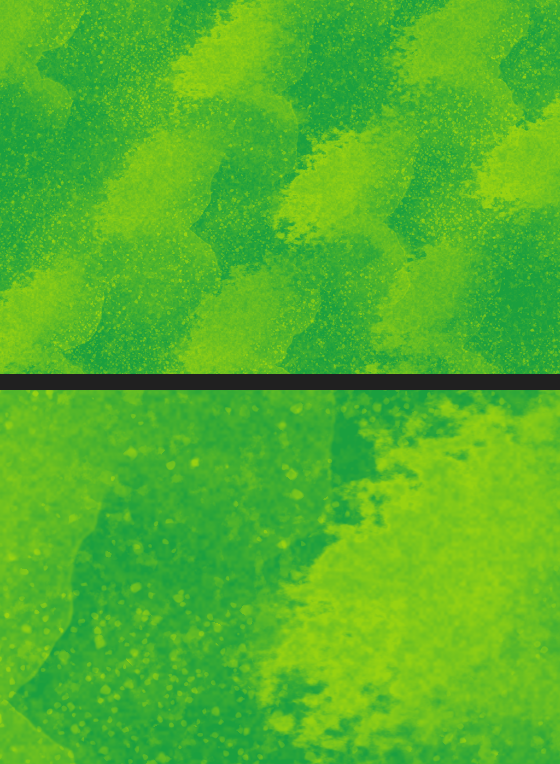
Top: the whole. Bottom: its middle third, enlarged.
A Shadertoy shader for this texture:

```glsl
const vec3 DEEP_GREEN = vec3(0.125, 0.633, 0.237);
const vec3 LIME = vec3(0.58, 0.82, 0.075);
const vec2 CELL = vec2(0.57, 0.36);

float hash(vec2 p) {
    vec3 q = fract(p.xyx * vec3(0.1031, 0.1030, 0.0973));
    q += dot(q, q.yzx + 33.33);
    return fract((q.x + q.y) * q.z);
}

vec2 hash2(vec2 p) {
    return vec2(hash(p + 17.3), hash(p + 71.9));
}

float noise(vec2 p) {
    vec2 i = floor(p), f = fract(p);
    f = f * f * (3.0 - 2.0 * f);
    return mix(mix(hash(i), hash(i + vec2(1, 0)), f.x),
               mix(hash(i + vec2(0, 1)), hash(i + vec2(1, 1)), f.x), f.y);
}

float fbm(vec2 p) {
    float sum = 0.0, amp = 0.53;
    for (int i = 0; i < 4; i++) {
        sum += amp * noise(p);
        p = mat2(1.6, 1.2, -1.2, 1.6) * p + 9.7;
        amp *= 0.5;
    }
    return sum;
}

float segment(vec2 p, vec2 a, vec2 b) {
    vec2 ab = b - a;
    return length(p - a - ab * clamp(dot(p - a, ab) / dot(ab, ab), 0.0, 1.0));
}

// Scattered ragged dots, one candidate per grid cell of a turned grid
float speckles(vec2 p, float scale, float density) {
    p = mat2(0.8, 0.6, -0.6, 0.8) * p * scale + 200.0;
    vec2 id = floor(p);
    vec2 center = 0.3 + 0.4 * hash2(id);
    float radius = mix(0.14, 0.36, hash(id + 5.1));
    float dist = length(fract(p) - center) + 0.3 * (noise(p * 3.0) - 0.5);
    float shown = step(hash(id + 40.7), density);
    return shown * (1.0 - smoothstep(radius * 0.5, radius + 0.1, dist));
}

// Leaning blot: x = fill, y = bright ragged rim, z = halo
vec3 blot(vec2 q, float rough) {
    vec2 s = vec2(q.x - 0.75 * q.y, q.y + 0.3 * q.x) / vec2(0.11, 0.165);
    float d = length(s) - 1.0 + rough;
    float side = smoothstep(-0.4, 0.9, s.x + 0.35 * s.y);
    float soft = mix(0.2, 0.6, side);
    float fill = 1.0 - smoothstep(-soft, soft, d);
    float rim = exp(-25.0 * (d + 0.1) * (d + 0.1)) * (1.0 - side);
    return vec3(fill, rim, exp(-2.5 * max(d, 0.0)));
}

// Frayed streak that runs from the foot of a blot down to the right
float streak(vec2 q, float rough) {
    float d = min(segment(q, vec2(-0.15, -0.08), vec2(0.08, -0.12)),
                  segment(q, vec2(0.08, -0.12), vec2(0.15, -0.19)));
    return 1.0 - smoothstep(-0.012, 0.04, d - 0.012 + 0.06 * rough);
}

// Two joined scallops: x = tone step across the edge, y = thin bright line
vec2 ridge(vec2 q) {
    float upper = 0.22 - 3.3 * (q.y - 0.08) * (q.y - 0.08);
    float lower = 0.185 - 5.0 * (q.y + 0.24) * (q.y + 0.24);
    float slope = upper > lower ? 6.6 * (q.y - 0.08) : 10.0 * (q.y + 0.24);
    float d = (q.x - max(upper, lower)) / sqrt(1.0 + slope * slope);
    float window = smoothstep(-0.43, -0.25, q.y) * (1.0 - smoothstep(0.0, 0.13, q.y));
    float inner = 0.12 * exp(12.0 * min(d, 0.0));
    float outer = -0.27 * exp(-8.0 * max(d, 0.0));
    float tone = mix(inner, outer, smoothstep(-0.003, 0.003, d));
    return window * vec2(tone, exp(-d * d / 0.000005));
}

void mainImage(out vec4 fragColor, in vec2 fragCoord) {
    vec2 p = fragCoord / iResolution.y;
    float coarse = fbm(p * 7.0) - 0.5;
    float fine = fbm(p * 38.0) - 0.5;
    float spray = fbm(p * vec2(68.0, 105.0) + 51.0) - 0.5;
    float rough = 0.85 * coarse + 0.7 * fine + 0.9 * spray;
    vec2 warp = vec2(fbm(p * 9.0 + 31.0), fbm(p * 9.0 + 63.0)) - 0.5;

    // Gather blots, streaks and ridges from the staggered lattice
    vec3 blots = vec3(0.0);
    vec2 ridges = vec2(0.0);
    float streaks = 0.0;
    float row = floor(p.y / CELL.y);
    for (int j = -1; j <= 2; j++) {
        float y = row + float(j);
        float shift = 0.62 - 0.285 * y;
        float column = floor((p.x - shift) / CELL.x + 0.5);
        for (int i = -1; i <= 1; i++) {
            vec2 id = vec2(column + float(i), y);
            vec2 jitter = (hash2(id + 3.0) - 0.5) * vec2(0.13, 0.1);
            vec2 q = p - vec2(id.x * CELL.x + shift, (y + 0.55) * CELL.y) - jitter;
            float strength = mix(0.65, 1.0, smoothstep(0.0, 0.3, hash(id + 8.0)));
            blots = max(blots, strength * blot(q + 0.03 * warp, rough));
            streaks = max(streaks, strength * streak(q + 0.05 * warp, rough));
            ridges += ridge(q + 0.08 * warp + 0.01 * fine);
        }
    }

    // Mottled ground, drawn out along the rising diagonal
    vec2 slant = mat2(0.8, -0.6, 0.6, 0.8) * p;
    float wash = fbm(slant * vec2(2.6, 4.8) + 12.0) - 0.5;
    float tone = 0.19 + 0.75 * wash + 0.25 * coarse + 0.11 * blots.z + ridges.x;
    tone = max(tone, 0.03 + 0.25 * tone);

    // Spray of dots, thicker in some regions
    float density = clamp(0.42 + 1.3 * (fbm(p * 5.0 + 80.0) - 0.5), 0.08, 0.75);
    float dots = max(speckles(p, 66.0, density * 0.6),
                     0.8 * speckles(p + 4.3, 110.0, density));
    float flecks = smoothstep(0.56, 0.76, fbm(p * 85.0 + 20.0));
    tone += (0.46 * dots + 0.27 * flecks) * (1.0 - 0.8 * blots.x);

    // Lime blots, edge lines and paper grain
    tone = mix(tone, max(tone, 0.68), 0.8 * streaks);
    tone = mix(tone, 0.81 + 0.25 * wash, blots.x);
    tone += 0.18 * blots.y + 0.22 * ridges.y;
    tone += 0.22 * (noise(p * 170.0) - 0.5) + 0.18 * (noise(p * 310.0 + 7.0) - 0.5);
    tone += 0.14 * fine + 0.12 * spray;

    fragColor = vec4(mix(DEEP_GREEN, LIME, clamp(tone, -0.04, 1.03)), 1.0);
}
```
